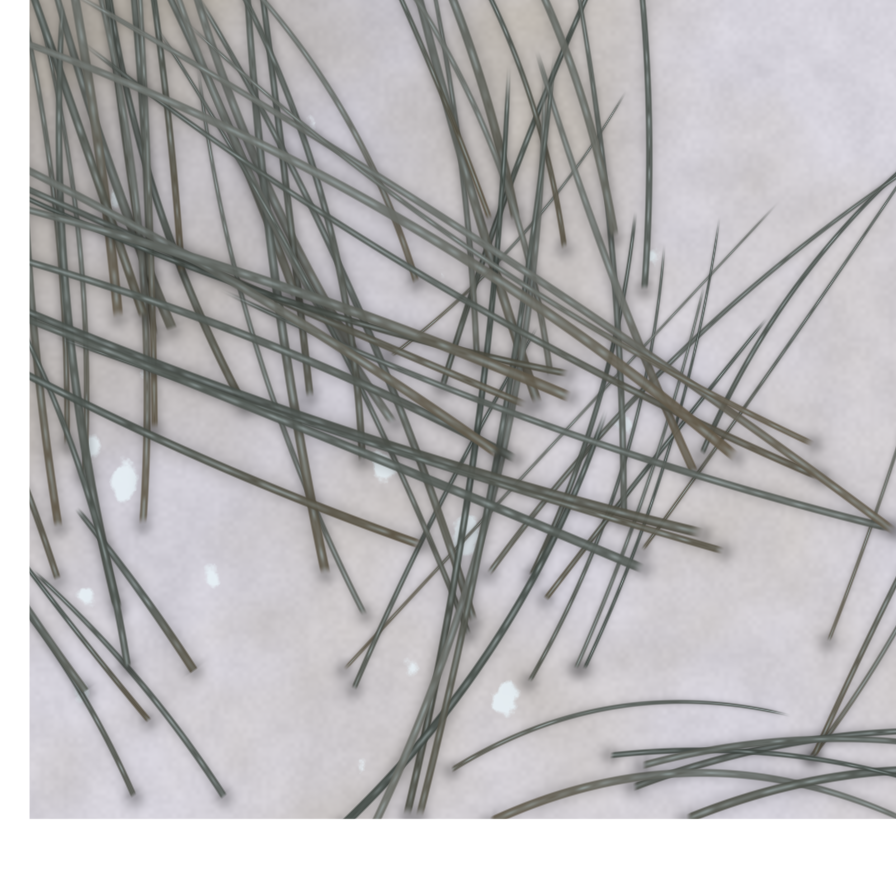
Give the GLSL for this texture, as a WebGL 2 fragment shader.

```glsl
#version 300 es
precision highp float;
// Close view of pale skin crossed by dark, curved hairs, set in a white margin.
// Skin is layered value noise; each family of hairs is a loop of parabolic arcs
// with random roots, directions and widths; white flakes are noisy discs.

uniform vec2 u_resolution;
out vec4 fragColor;

const vec3 SKIN_COOL = vec3(0.835, 0.825, 0.860);
const vec3 SKIN_WARM = vec3(0.765, 0.740, 0.705);
const vec3 HAIR_DARK = vec3(0.24, 0.27, 0.25);
const vec3 HAIR_GREY = vec3(0.43, 0.44, 0.42);
const vec3 HAIR_ROOT = vec3(0.37, 0.31, 0.23);
const vec3 HAIR_GLINT = vec3(0.60, 0.65, 0.65);
const vec3 FLAKE = vec3(0.91, 0.95, 0.97);
const vec2 MARGIN = vec2(0.033, 0.086);
const float SOFTNESS = 0.0014;
const int FLAKES = 16;

vec4 hash4(vec2 p) {
    vec4 q = fract(vec4(p.xyxy) * vec4(0.1031, 0.1030, 0.0973, 0.1099));
    q += dot(q, q.wzxy + 33.33);
    return fract((q.xxyz + q.yzzw) * q.zywx);
}

float noise(vec2 p) {
    vec2 i = floor(p), f = fract(p);
    f = f * f * (3.0 - 2.0 * f);
    float low = mix(hash4(i).x, hash4(i + vec2(1, 0)).x, f.x);
    float high = mix(hash4(i + vec2(0, 1)).x, hash4(i + vec2(1, 1)).x, f.x);
    return mix(low, high, f.y);
}

float fbm(vec2 p) {
    float sum = 0.0, gain = 0.5;
    for (int i = 0; i < 4; i++) {
        sum += gain * noise(p);
        p = p * 2.03 + 17.3;
        gain *= 0.5;
    }
    return sum / 0.9375;
}

vec3 skin(vec2 p) {
    float corner = smoothstep(0.9, 0.0, length((p - vec2(0.0, 1.0)) * vec2(0.9, 1.0)));
    float warmth = 0.6 * corner + 1.5 * (fbm(p * 5.0 + 3.0) - 0.42);
    vec3 c = mix(SKIN_COOL, SKIN_WARM, clamp(warmth, 0.0, 1.0));
    c += 0.07 * (fbm(p * 26.0) - 0.5) + 0.025 * (noise(p * 190.0) - 0.5);
    return c * (1.0 - 0.10 * corner);
}

// box: range of roots (xy to zw); angle, len, width: ranges; bend: sideways bow.
vec3 hairs(vec3 c, vec2 p, int count, float seed, vec4 box, vec2 angle,
           vec2 len, vec2 bend, vec2 width) {
    float soft = max(SOFTNESS, 0.7 / u_resolution.y);
    for (int i = 0; i < count; i++) {
        vec4 a = hash4(vec2(float(i) + 1.7, seed));
        vec4 b = hash4(vec2(float(i) + 71.3, seed + 9.1));
        float theta = mix(angle.x, angle.y, a.z);
        float size = mix(len.x, len.y, a.w);
        vec2 dir = vec2(cos(theta), sin(theta));
        vec2 q = p - mix(box.xy, box.zw, a.xy);
        c *= 1.0 - 0.22 * exp(-dot(q, q) / 0.00012);

        // Signed distance to the arc
        float t = dot(q, dir) / size;
        float bow = mix(bend.x, bend.y, b.x);
        float side = dot(q, vec2(-dir.y, dir.x)) - 4.0 * bow * size * t * (1.0 - t);
        float slope = 4.0 * bow * (1.0 - 2.0 * t);
        side /= sqrt(1.0 + slope * slope);
        if (t < 0.0 || t > 1.0 || abs(side) > 0.03) continue;

        // Tapered body, soft shadow, streaky highlight
        float halfWidth = mix(width.x, width.y, b.y) * (1.0 - 0.45 * t * t);
        float ends = smoothstep(0.0, 0.015, t) * smoothstep(1.0, 0.93, t);
        float cover = ends * (1.0 - smoothstep(halfWidth - soft, halfWidth + soft, abs(side)));
        float rel = side / halfWidth;
        float streak = noise(vec2(t * size * 85.0, seed + float(i) * 7.0 + rel));
        vec3 tone = mix(HAIR_DARK, HAIR_GREY, b.z * 0.9);
        tone = mix(tone, HAIR_ROOT, 0.75 * b.w * smoothstep(0.5, 0.0, t));
        tone = mix(tone, HAIR_GLINT, 0.75 * streak * exp(-4.0 * rel * rel));
        c *= 1.0 - 0.13 * ends * exp(-rel * rel / 6.0);
        c = mix(c, tone, 0.92 * cover);
    }
    return c;
}

vec3 flakes(vec3 c, vec2 p) {
    for (int i = 0; i < FLAKES; i++) {
        vec4 h = hash4(vec2(float(i) + 5.0, 41.0));
        vec2 q = p - mix(vec2(0.08, 0.12), vec2(0.85, 0.88), h.xy);
        float radius = mix(0.005, 0.017, h.z * h.z);
        float edge = length(q * vec2(1.0, 0.75)) + 0.016 * (fbm(p * 65.0) - 0.5);
        c = mix(c, FLAKE, 0.85 * smoothstep(radius + 0.003, radius - 0.003, edge));
    }
    return c;
}

void main() {
    vec2 p = gl_FragCoord.xy / u_resolution;
    vec3 c = flakes(skin(p), p);

    // Thin rising hairs, then steep ones, then long shallow ones on top
    c = hairs(c, p, 15, 3.0, vec4(0.35, 0.15, 0.95, 0.75), vec2(0.65, 1.3), vec2(0.35, 0.75), vec2(-0.06, 0.06), vec2(0.0018, 0.0034));
    c = hairs(c, p, 20, 13.0, vec4(0.05, 0.20, 0.44, 0.70), vec2(1.6, 2.0), vec2(0.4, 0.8), vec2(-0.06, 0.05), vec2(0.0028, 0.0056));
    c = hairs(c, p, 14, 27.0, vec4(0.40, 0.28, 0.85, 0.76), vec2(1.6, 2.15), vec2(0.45, 0.8), vec2(-0.09, 0.03), vec2(0.0028, 0.0054));
    c = hairs(c, p, 6, 35.0, vec4(0.04, 0.09, 0.30, 0.28), vec2(1.75, 2.3), vec2(0.2, 0.5), vec2(-0.07, 0.05), vec2(0.0028, 0.0048));
    c = hairs(c, p, 4, 49.0, vec4(0.26, 0.06, 0.50, 0.10), vec2(1.0, 1.45), vec2(0.5, 0.9), vec2(-0.08, 0.08), vec2(0.0030, 0.0048));
    c = hairs(c, p, 14, 58.0, vec4(0.45, 0.34, 1.02, 0.60), vec2(2.52, 2.86), vec2(0.65, 1.15), vec2(-0.05, 0.04), vec2(0.0030, 0.0060));
    c = hairs(c, p, 6, 66.0, vec4(0.50, 0.08, 0.78, 0.17), vec2(-0.15, 0.3), vec2(0.35, 0.55), vec2(0.04, 0.14), vec2(0.0025, 0.0052));

    vec2 inside = smoothstep(MARGIN - 0.001, MARGIN + 0.001, p);
    fragColor = vec4(mix(vec3(1.0), clamp(c, 0.0, 1.0), inside.x * inside.y), 1.0);
}
```
